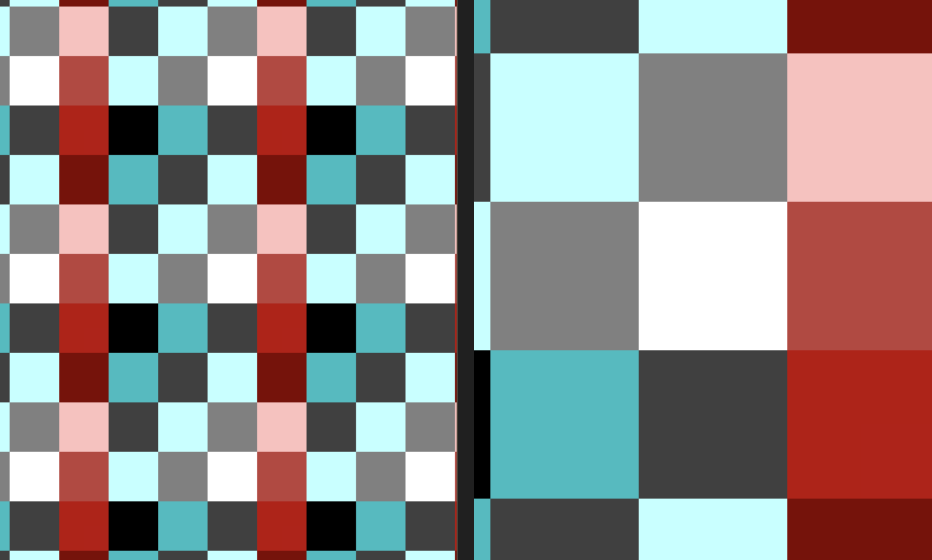
Left: the whole. Right: its middle third, enlarged.
Reproduce this pattern procedurally as a WebGL 1 fragment shader.

```glsl
precision highp float;
uniform vec2 u_resolution;

const float CELL_SIZE = 0.08835;            // in canvas heights
const vec2 GRID_ORIGIN = vec2(0.0173, 0.0117); // from the top left
const float BORDER_WIDTH = 0.0023;

// Picks one of three tones for level 0, 1 or 2
vec3 ramp(vec3 low, vec3 middle, vec3 high, float level) {
  return level < 0.5 ? low : (level < 1.5 ? middle : high);
}

// Vertical stripe, from pink down to maroon
vec3 redStripe(float row) {
  vec3 pink = vec3(0.96, 0.76, 0.75);
  vec3 rose = vec3(0.69, 0.29, 0.26);
  vec3 red = vec3(0.68, 0.14, 0.10);
  vec3 maroon = vec3(0.46, 0.075, 0.045);
  return row < 0.5 ? pink : ramp(rose, red, maroon, row - 1.0);
}

// Colour of one square in the repeating 4 by 4 block
vec3 cellColor(vec2 cell) {
  vec2 c = floor(mod(cell + 0.5, 4.0));
  if (c.x == 1.0) return redStripe(c.y);

  // Brightness adds a column part and a row part
  float oddRow = mod(c.y, 2.0);
  float columnLight = c.x == 3.0 ? oddRow : 1.0 - step(0.5, c.x);
  float level = columnLight + 1.0 - step(1.5, c.y);

  // Greys and cyans alternate as a checkerboard
  vec3 grey = vec3(0.25 * level);
  vec3 cyan = ramp(vec3(0.34, 0.73, 0.75), vec3(0.79, 1.0, 1.0), vec3(1.0), level);
  return mix(grey, cyan, mod(c.x + c.y, 2.0));
}

// Grid of flat squares, blended only across the edge softness
vec3 softGrid(vec2 p, float softness) {
  vec2 corner = floor(p - 0.5);
  vec2 blend = clamp((fract(p - 0.5) - 0.5) / softness + 0.5, 0.0, 1.0);
  vec3 upper = mix(cellColor(corner), cellColor(corner + vec2(1.0, 0.0)), blend.x);
  vec3 lower = mix(cellColor(corner + vec2(0.0, 1.0)), cellColor(corner + 1.0), blend.x);
  return mix(upper, lower, blend.y);
}

void main() {
  float pixel = 1.0 / u_resolution.y;
  vec2 fromTop = vec2(gl_FragCoord.x, u_resolution.y - gl_FragCoord.y) * pixel;
  vec3 color = softGrid((fromTop - GRID_ORIGIN) / CELL_SIZE, 1.2 * pixel / CELL_SIZE);

  // Thin dark border on the right side
  float fromRight = u_resolution.x * pixel - fromTop.x;
  float border = clamp((BORDER_WIDTH - fromRight) / pixel + 0.5, 0.0, 1.0);
  color = mix(color, vec3(0.30, 0.26, 0.22), border);

  gl_FragColor = vec4(color, 1.0);
}
```
